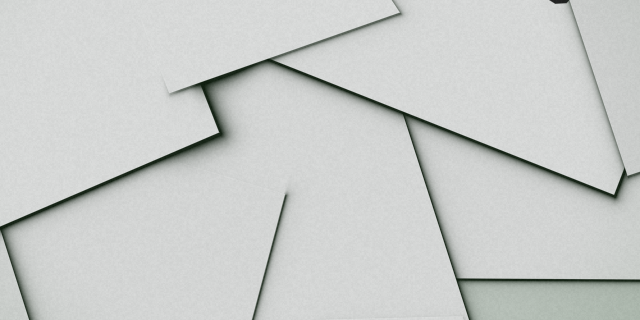
Reproduce this background procedurally as a Shadertoy shader.

```glsl
// Overlapping sheets of pale paper, lit softly from the upper left.
// Each sheet is a convex quad painted back to front; its distance field
// gives the fill, a thin bright rim and a greenish shadow on what lies below.

#define PAPER_TINT vec3(0.992, 1.0, 0.996)
#define SHADOW_COLOR vec3(0.05, 0.105, 0.05)
#define SHADOW_OFFSET vec2(0.003, -0.005)
#define AMBIENT_WIDTH 0.028
#define AMBIENT_STRENGTH 0.15
#define RIM_WIDTH 0.004
#define RIM_GAIN 0.018
#define GRAIN_SCALE 250.0
#define GRAIN_GAIN 0.020

float hash(vec2 p) {
    vec3 q = fract(p.xyx * vec3(0.1031, 0.103, 0.0973));
    q += dot(q, q.yzx + 33.33);
    return fract((q.x + q.y) * q.z);
}

float noise(vec2 p) {
    vec2 i = floor(p), f = fract(p);
    f = f * f * (3.0 - 2.0 * f);
    return mix(mix(hash(i), hash(i + vec2(1, 0)), f.x),
               mix(hash(i + vec2(0, 1)), hash(i + vec2(1, 1)), f.x), f.y);
}

// Signed distance to a convex quad, corners counter-clockwise
float quadDistance(vec2 p, vec2 corners[4]) {
    float nearest = 1e5, side = -1e5;
    for (int i = 0; i < 4; i++) {
        vec2 edge = corners[(i + 1) % 4] - corners[i];
        vec2 rel = p - corners[i];
        vec2 gap = rel - edge * clamp(dot(rel, edge) / dot(edge, edge), 0.0, 1.0);
        nearest = min(nearest, length(gap));
        side = max(side, dot(rel, vec2(edge.y, -edge.x)));
    }
    return nearest * sign(side);
}

// Lay one sheet over the colour; shadow = (strength, width)
void sheet(inout vec3 color, vec2 p, vec2 a, vec2 b, vec2 c, vec2 d,
           float tone, vec2 shadow) {
    vec2 corners[4] = vec2[4](a, b, c, d);
    float dist = quadDistance(p, corners);
    float shadowDist = max(quadDistance(p - SHADOW_OFFSET, corners), 0.0);
    float shade = shadow.x * exp(-shadowDist / shadow.y);
    shade += AMBIENT_STRENGTH * shadow.x * exp(-max(dist, 0.0) / AMBIENT_WIDTH);
    color = mix(color, SHADOW_COLOR, min(shade, 0.95));

    float pixel = 0.75 / iResolution.y;
    float rim = RIM_GAIN * smoothstep(-RIM_WIDTH, 0.0, dist);
    vec3 paper = (tone + rim) * PAPER_TINT;
    color = mix(color, paper, 1.0 - smoothstep(-pixel, pixel, dist));
}

void mainImage(out vec4 fragColor, in vec2 fragCoord) {
    vec2 uv = fragCoord / iResolution.xy;
    vec2 p = uv * vec2(2.0, 1.0);
    vec3 color = vec3(0.72, 0.755, 0.725);

    // Lower sheets: right, centre, thin strip
    sheet(color, p, vec2(1.25, 0.131), vec2(2.1, 0.126), vec2(2.1, 0.75),
          vec2(1.2, 0.75), 0.832, vec2(0.9, 0.006));
    sheet(color, p, vec2(-0.2, -0.05), vec2(1.482, -0.05), vec2(1.178, 0.896),
          vec2(-0.2, 0.9), 0.838, vec2(0.85, 0.009));
    sheet(color, p, vec2(1.0, -0.03), vec2(1.46, -0.03), vec2(1.445, 0.012),
          vec2(1.0, 0.001), 0.845, vec2(0.12, 0.004));

    // Lower left sheet rests flat along its top, shading only to the right
    float rightSide = smoothstep(-0.006, 0.006, p.x - 0.7865 - 0.2647 * p.y);
    sheet(color, p, vec2(-0.1, -0.1), vec2(0.76, -0.1), vec2(0.8906, 0.3932),
          vec2(-0.1, 0.692), 0.834, vec2(mix(0.04, 0.8, rightSide), 0.006));
    sheet(color, p, vec2(-0.3, -0.1), vec2(0.123, -0.1), vec2(-0.03, 0.38),
          vec2(-0.3, 0.38), 0.83, vec2(0.8, 0.013));

    // Large sheet at upper right, and the dark gap at its top edge
    sheet(color, p, vec2(0.83, 0.821), vec2(1.919, 0.391), vec2(2.2, 1.12),
          vec2(1.0, 1.2), 0.845, vec2(1.1, 0.010));
    sheet(color, p, vec2(1.70, 1.01), vec2(1.735, 0.988), vec2(1.77, 0.99),
          vec2(1.79, 1.01), 0.14, vec2(0.0, 0.01));

    // Upper left sheet lifts off the table toward its right corner
    float leftLift = smoothstep(0.46, 0.64, p.x);
    sheet(color, p, vec2(-0.2, 0.206), vec2(0.685, 0.586), vec2(0.484, 1.1),
          vec2(-0.2, 1.1), 0.848, vec2(1.05, mix(0.010, 0.022, leftLift)));

    // Top sheet: flat at the left, deep shadow where it bridges the gap
    float topLift = smoothstep(0.58, 0.65, p.x) * (1.0 - smoothstep(0.70, 0.90, p.x));
    float topStrength = 0.55 * smoothstep(0.49, 0.58, p.x) + 0.5 * topLift;
    sheet(color, p, vec2(0.5286, 0.7083), vec2(1.25, 0.961), vec2(1.157, 1.1),
          vec2(0.378, 1.1), 0.85,
          vec2(topStrength, mix(0.006, 0.021, topLift)));

    // Right edge sheet
    sheet(color, p, vec2(1.961, 0.4505), vec2(2.2, 0.53), vec2(2.2, 1.2),
          vec2(1.713, 1.2), 0.81, vec2(0.6, 0.007));

    // Gentle falloff of light toward the outer sides, then paper grain
    float falloff = smoothstep(0.65, 1.1, length((uv - vec2(0.47, 0.6)) * vec2(1.5, 1.0)));
    color *= 1.0 - 0.07 * falloff * vec3(1.15, 0.85, 1.15);
    float grain = hash(floor(p * GRAIN_SCALE)) + noise(p * GRAIN_SCALE * 0.6) - 1.0;
    color += GRAIN_GAIN * grain;
    fragColor = vec4(clamp(color, 0.0, 1.0), 1.0);
}
```
